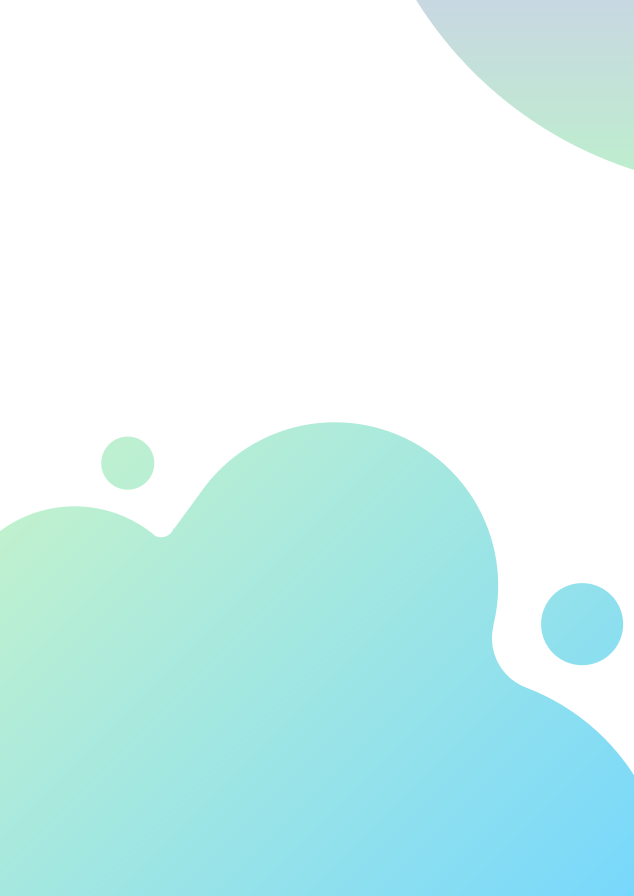
Write a Shadertoy shader that draws this background.

```glsl
const vec3 WHITE = vec3(1.0);
const vec3 MINT = vec3(0.753, 0.945, 0.812);
const vec3 SKY = vec3(0.470, 0.847, 0.988);
const vec3 PALE_GREEN = vec3(0.745, 0.930, 0.810);
const vec3 GREY_BLUE = vec3(0.785, 0.845, 0.885);

float circle(vec2 p, vec2 center, float radius) {
    return length(p - center) - radius;
}

// Signed distance to a line, positive on its right side
float edge(vec2 p, vec2 a, vec2 b) {
    vec2 dir = normalize(b - a);
    return dir.y * (p.x - a.x) - dir.x * (p.y - a.y);
}

float triangle(vec2 p, vec2 a, vec2 b, vec2 c) {
    float winding = -sign(edge(c, a, b));
    float ab = winding * edge(p, a, b);
    float bc = winding * edge(p, b, c);
    float ca = winding * edge(p, c, a);
    return max(ab, max(bc, ca));
}

// Fills the gap between circles at a and b, hollowed by a tangent circle
float fillet(vec2 p, vec2 a, vec2 b, vec2 hollow, float radius) {
    return max(triangle(p, a, b, hollow), -circle(p, hollow, radius));
}

float cloud(vec2 p) {
    vec2 left = vec2(0.0833, 0.2956);
    vec2 crown = vec2(0.3737, 0.3464);
    vec2 right = vec2(0.4993, 0.0013);

    // Round lobes
    float d = circle(p, left, 0.1393);
    d = min(d, circle(p, crown, 0.1823));
    d = min(d, circle(p, right, 0.2474));

    // Body below the lobes
    vec2 farLeft = crown + 6.0 * (left - crown);
    vec2 farRight = crown + 2.0 * (right - crown);
    d = min(d, triangle(p, farLeft, crown, farRight));

    // Soft notches and the straight flank of the crown
    d = min(d, fillet(p, left, crown, vec2(0.1797, 0.4154), 0.0150));
    d = min(d, fillet(p, crown, right, vec2(0.6081, 0.2878), 0.0590));
    return min(d, triangle(p, vec2(0.1918, 0.4065), vec2(0.2266, 0.4540), crown));
}

float coverage(float d, float pixel) {
    return clamp(0.5 - d / pixel, 0.0, 1.0);
}

void mainImage(out vec4 fragColor, in vec2 fragCoord) {
    float pixel = 1.0 / iResolution.y;
    vec2 p = fragCoord * pixel;

    // Cloud and droplets share one diagonal gradient
    float diagonal = clamp((p.x - p.y + 0.408) / 1.113, 0.0, 1.0);
    vec3 liquid = mix(MINT, SKY, diagonal);
    float d = cloud(p);
    d = min(d, circle(p, vec2(0.1426, 0.4831), 0.0296));
    d = min(d, circle(p, vec2(0.6497, 0.3034), 0.0458));
    vec3 color = mix(WHITE, liquid, coverage(d, pixel));

    // Corner disc with a vertical gradient
    vec3 corner = mix(PALE_GREEN, GREY_BLUE, clamp((p.y - 0.811) / 0.189, 0.0, 1.0));
    float disc = circle(p, vec2(0.8438, 1.2357), 0.4466);
    color = mix(color, corner, coverage(disc, pixel));

    fragColor = vec4(color, 1.0);
}
```
